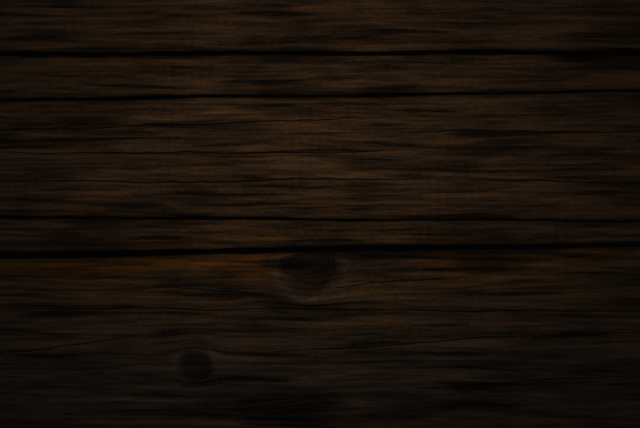
Reproduce this texture procedurally as a Shadertoy shader.

```glsl
// Dark weathered planks lying across the canvas, lit softly from above the centre.
// Stretched gradient noise makes the grain and stains; wavering lines make the
// seams between boards and the tapering cracks; the grain bends around two knots.

vec2 gradientAt(vec2 cell) {
    float h = fract(sin(dot(cell, vec2(127.1, 311.7))) * 43758.5);
    return vec2(cos(6.2832 * h), sin(6.2832 * h));
}

// Gradient noise, roughly -0.6 to 0.6
float noise(vec2 p) {
    vec2 i = floor(p), f = fract(p);
    vec2 u = f * f * f * (f * (f * 6.0 - 15.0) + 10.0);
    vec2 e = vec2(0, 1);
    return mix(mix(dot(gradientAt(i), f), dot(gradientAt(i + e.yx), f - e.yx), u.x),
               mix(dot(gradientAt(i + e), f - e), dot(gradientAt(i + 1.0), f - 1.0), u.x), u.y);
}

float fbm(vec2 p) {
    float sum = 0.0, amp = 1.0;
    for (int i = 0; i < 4; i++) {
        sum += amp * noise(p);
        p = p * 2.03 + 17.3;
        amp *= 0.55;
    }
    return sum;
}

// Seams: height at mid canvas, slope, half width
const vec3 seams[4] = vec3[](
    vec3(0.875, 0.003, 0.0050), vec3(0.777, 0.015, 0.0034),
    vec3(0.488, -0.005, 0.0028), vec3(0.416, 0.017, 0.0066));

// Cracks: start point, end point
const vec4 cracks[12] = vec4[](
    vec4(-0.1, 0.690, 0.88, 0.723), vec4(0.88, 0.694, 1.6, 0.691),
    vec4(-0.2, 0.640, 1.02, 0.648), vec4(-0.1, 0.575, 1.09, 0.584),
    vec4(1.05, 0.584, 1.6, 0.566), vec4(0.39, 0.328, 0.65, 0.314),
    vec4(0.76, 0.326, 1.05, 0.354), vec4(-0.1, 0.281, 1.6, 0.273),
    vec4(-0.1, 0.165, 0.33, 0.213), vec4(0.58, 0.176, 1.6, 0.234),
    vec4(0.53, 0.039, 0.82, 0.090), vec4(0.94, 0.090, 1.6, 0.125));

// Knots: centre, radius
const vec3 knots[2] = vec3[](vec3(0.73, 0.378, 0.078), vec3(0.46, 0.146, 0.048));

void mainImage(out vec4 fragColor, in vec2 fragCoord) {
    vec2 p = fragCoord / iResolution.y;
    p.x *= 1.5 * iResolution.y / iResolution.x;
    float px = 1.0 / iResolution.y;

    // Knots bend the grain and darken the wood inside a pale collar
    vec2 g = p;
    float heart = 0.0, collar = 0.0, rings = 0.0;
    float lowerBoard = step(p.y, 0.416 + 0.017 * (p.x - 0.75));
    for (int i = 0; i < 2; i++) {
        vec3 k = knots[i];
        vec2 d = (p - k.xy) / k.z;
        float r = length(d) + 0.25 * noise(p * 28.0);
        float inside = lowerBoard * smoothstep(1.1, 0.5, r);
        g.y -= lowerBoard * 0.6 * k.z * d.y * exp(-dot(d, d));
        heart = max(heart, inside);
        collar += lowerBoard * exp(-pow((r - 1.0) * 5.0, 2.0)) * (i == 0 ? 1.0 : 0.3);
        rings += inside * sin(r * 26.0 + 3.0 * noise(p * 40.0));
    }

    // Long wavy fibres at three scales, with thin dark pores
    g.y += 0.008 * noise(g * vec2(2.5, 7.0));
    float fibre = 0.5 + 0.38 * noise(g * vec2(3.0, 38.0))
                + 0.48 * noise(g * vec2(5.0, 96.0) + 31.0)
                + 0.30 * noise(g * vec2(16.0, 170.0) + 57.0);
    float pores = smoothstep(0.12, 0.42, noise(g * vec2(4.0, 72.0) + 83.0));
    float speckle = noise(p * vec2(90.0, 160.0));
    float grain = clamp(fibre + 0.18 * speckle - 0.38 * pores + 0.1 * rings, 0.0, 1.0);
    vec3 color = mix(vec3(0.055, 0.038, 0.024), vec3(0.245, 0.162, 0.092), grain);

    // Sooty stains, ochre bloom beside the widest seam, greyer lower boards
    float stain = smoothstep(0.05, 0.65, fbm(p * vec2(2.2, 11.0) + 5.0));
    color *= 1.0 - 0.5 * stain;
    float bloom = exp(-pow((p.y - 0.395) / 0.045, 2.0))
                * smoothstep(-0.25, 0.3, noise(p * vec2(3.5, 9.0) + 9.0));
    color *= mix(vec3(1), vec3(1.2, 1.02, 0.5), bloom * (1.0 - heart));
    float grey = dot(color, vec3(0.36, 0.4, 0.24));
    color = mix(color, vec3(1.12, 0.98, 0.88) * grey, 0.4 * smoothstep(0.32, 0.1, p.y) + 0.4 * collar);
    color *= (1.0 - 0.5 * heart) * (1.0 + 0.25 * collar);

    // Seams between boards: black gap with a soft shadow
    float gap = 0.0, shadow = 0.0;
    for (int i = 0; i < 4; i++) {
        vec3 s = seams[i];
        float waver = 0.005 * noise(vec2(p.x * 3.0, s.x * 90.0))
                    + 0.0018 * noise(vec2(p.x * 22.0, s.x * 50.0));
        float d = abs(p.y - s.x - s.y * (p.x - 0.75) - waver);
        float w = s.z * (1.0 - 0.25 * (p.x - 0.75) + 0.5 * noise(vec2(p.x * 9.0, s.x * 70.0)));
        gap = max(gap, smoothstep(w + px, w - px, d));
        shadow = max(shadow, exp(-max(d - w, 0.0) / 0.006));
    }

    // Cracks taper at both ends
    for (int i = 0; i < 12; i++) {
        vec4 c = cracks[i];
        float t = clamp((p.x - c.x) / (c.z - c.x), 0.0, 1.0);
        float waver = 0.009 * noise(vec2(p.x * 5.0, c.y * 60.0)) + 0.003 * noise(vec2(p.x * 24.0, c.y * 80.0));
        float w = 0.0022 * sqrt(t * (1.0 - t)) * (1.3 + noise(vec2(p.x * 12.0, c.w * 90.0)));
        float d = abs(p.y - mix(c.y, c.w, t) - waver);
        float taper = smoothstep(0.0, 0.12, t) * smoothstep(1.0, 0.88, t);
        gap = max(gap, 0.85 * taper * smoothstep(w + px, w - px, d));
    }
    color *= 1.0 - 0.45 * shadow;

    // Pool of light fading to the corners
    vec2 fall = (p - vec2(0.72, 0.66)) / vec2(0.95, 0.75);
    color *= mix(0.25, 1.05, exp(-1.3 * dot(fall, fall)));
    color = mix(color, vec3(0.008, 0.007, 0.006), gap);
    fragColor = vec4(color, 1.0);
}
```
